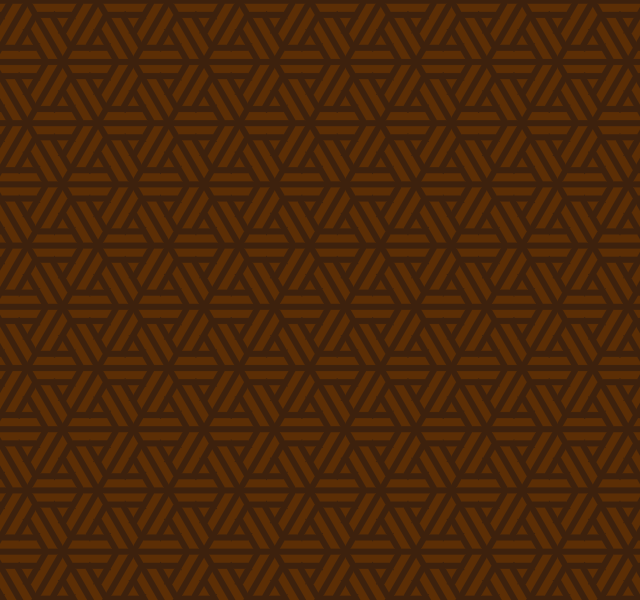
A Shadertoy shader for this pattern:

```glsl
// Triangular lattice of brown pinwheel bars, mirrored across every lattice edge.

const vec3 GROUND_COLOR = vec3(0.24, 0.13, 0.05);
const vec3 BAR_COLOR = vec3(0.36, 0.18, 0.02);
const float SIDE = 0.1178;                 // triangle side, in canvas heights
const vec2 ORIGIN = vec2(0.1045, 0.0806);  // one lattice vertex, in canvas heights

// Lengths below are in triangle sides, measured inward from an edge.
const float BAR_START = 0.043;
const float BAR_END = 0.157;
const float CORE_START = 0.2435;
const float NOTCH_RADIUS = 0.011;
const float SQRT3 = 1.7320508;

// Distances to the horizontal, rising and falling edges of the enclosing triangle.
// Downward triangles swap the last two, which mirrors the pinwheel.
vec3 edgeDistances(vec2 p) {
    float row = p.y * 2.0 / SQRT3;
    vec2 f = fract(vec2(p.x - 0.5 * row, row));
    float diagonal = 1.0 - f.x - f.y;
    vec3 d = diagonal > 0.0 ? vec3(f.y, f.x, diagonal)
                            : vec3(1.0 - f.y, -diagonal, 1.0 - f.x);
    return d * SQRT3 * 0.5;
}

// One bar: runs out to the next edge and stops short of the previous edge's bar.
float barDistance(float own, float next, float previous) {
    float center = 0.5 * (BAR_START + BAR_END);
    float halfWidth = 0.5 * (BAR_END - BAR_START);
    float bar = max(abs(own - center) - halfWidth,
                    max(BAR_START - next, CORE_START - previous));

    // Tiny nick halfway along the inner side
    float along = (next - previous + CORE_START - BAR_START) / SQRT3;
    float notch = NOTCH_RADIUS - length(vec2(along, own - BAR_END));
    return max(bar, notch);
}

float pinwheelDistance(vec3 d) {
    float shape = CORE_START - min(d.x, min(d.y, d.z));
    for (int i = 0; i < 3; i++) {
        shape = min(shape, barDistance(d.x, d.y, d.z));
        d = d.yzx;
    }
    return shape;
}

void mainImage(out vec4 fragColor, in vec2 fragCoord) {
    vec2 p = (fragCoord / iResolution.y - ORIGIN) / SIDE;
    float pixel = 1.0 / (iResolution.y * SIDE);

    float shape = pinwheelDistance(edgeDistances(p));
    float coverage = 1.0 - smoothstep(-0.7 * pixel, 0.7 * pixel, shape);
    fragColor = vec4(mix(GROUND_COLOR, BAR_COLOR, coverage), 1.0);
}
```
